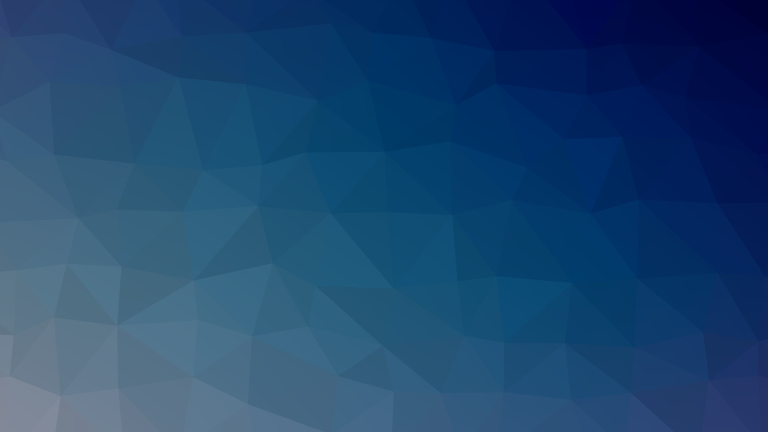
A WebGL 2 fragment shader for this background:

```glsl
#version 300 es
precision highp float;
// Low-poly backdrop: a jittered grid of points is split into triangles, and
// each facet takes its tint from a smooth field of colours running from
// pale slate (lower left) through teal blue to deep navy (upper right).

uniform vec2 u_resolution;
out vec4 outColor;

const vec2 CELL = vec2(0.148, 0.1377);     // mesh spacing, in canvas heights
const vec2 MESH_ORIGIN = vec2(0.0, 0.0926);
const float JITTER = 0.29;                 // vertex shift, in cells
const float FACET_CONTRAST = 0.022;
const float INNER_GRADIENT = 0.3;          // share of smooth colour in a facet

vec2 hash22(vec2 p) {
    vec3 q = fract(vec3(p.xyx) * vec3(0.1031, 0.1030, 0.0973));
    q += dot(q, q.yzx + 33.33);
    return fract((q.xx + q.yz) * q.zy);
}

// Blend five evenly spaced colours from left to right
vec3 ramp(float x, vec3 a, vec3 b, vec3 c, vec3 d, vec3 e) {
    float t = clamp(x, 0.0, 1.0) * 4.0;
    vec3 color = mix(a, b, clamp(t, 0.0, 1.0));
    color = mix(color, c, clamp(t - 1.0, 0.0, 1.0));
    color = mix(color, d, clamp(t - 2.0, 0.0, 1.0));
    return mix(color, e, clamp(t - 3.0, 0.0, 1.0));
}

// Smooth colour field over the unit canvas
vec3 colorField(vec2 uv) {
    vec3 bottom = ramp(uv.x, vec3(132, 136, 150), vec3(96, 120, 142),
        vec3(65, 100, 132), vec3(42, 80, 122), vec3(45, 55, 108));
    vec3 lower = ramp(uv.x, vec3(90, 117, 135), vec3(62, 106, 132),
        vec3(28, 88, 120), vec3(0, 66, 110), vec3(8, 38, 92));
    vec3 upper = ramp(uv.x, vec3(58, 93, 124), vec3(30, 85, 118),
        vec3(0, 65, 108), vec3(0, 42, 100), vec3(0, 12, 78));
    vec3 top = ramp(uv.x, vec3(45, 65, 112), vec3(18, 53, 103),
        vec3(0, 42, 95), vec3(0, 8, 76), vec3(0, 0, 48));
    float t = clamp(uv.y, 0.0, 1.0) * 3.0;
    vec3 color = mix(bottom, lower, clamp(t, 0.0, 1.0));
    color = mix(color, upper, clamp(t - 1.0, 0.0, 1.0));
    return mix(color, top, clamp(t - 2.0, 0.0, 1.0)) / 255.0;
}

vec2 meshVertex(vec2 id) {
    vec2 shift = (hash22(id + 17.0) * 2.0 - 1.0) * JITTER;
    return MESH_ORIGIN + (id + shift) * CELL;
}

// Signed distance to the line a-b, positive on its left
float edgeDistance(vec2 p, vec2 a, vec2 b) {
    vec2 along = normalize(b - a);
    return dot(p - a, vec2(-along.y, along.x));
}

// Soft coverage of a counter-clockwise triangle
float coverage(vec2 p, vec2 a, vec2 b, vec2 c, float pixel) {
    float inside = min(edgeDistance(p, a, b),
        min(edgeDistance(p, b, c), edgeDistance(p, c, a)));
    return clamp(inside / pixel + 0.5, 0.0, 1.0);
}

// Facet colour in rgb, premultiplied by its coverage in a
vec4 facet(vec2 p, vec2 a, vec2 b, vec2 c, float aspect, float pixel, float seed) {
    float weight = coverage(p, a, b, c, pixel);
    vec2 sampleAt = mix((a + b + c) / 3.0, p, INNER_GRADIENT);
    vec3 color = colorField(sampleAt / vec2(aspect, 1.0));
    color *= 1.0 + (seed - 0.5) * 4.0 * FACET_CONTRAST;
    return vec4(color, 1.0) * weight;
}

// Two facets of one cell, split along the shorter diagonal
vec4 meshCell(vec2 p, vec2 id, float aspect, float pixel) {
    vec2 a = meshVertex(id);
    vec2 b = meshVertex(id + vec2(1, 0));
    vec2 c = meshVertex(id + vec2(1, 1));
    vec2 d = meshVertex(id + vec2(0, 1));
    vec2 seed = hash22(id + 71.0);
    if (distance(a, c) < distance(b, d)) {
        return facet(p, a, b, c, aspect, pixel, seed.x)
             + facet(p, a, c, d, aspect, pixel, seed.y);
    }
    return facet(p, a, b, d, aspect, pixel, seed.x)
         + facet(p, b, c, d, aspect, pixel, seed.y);
}

void main() {
    float pixel = 1.0 / u_resolution.y;
    float aspect = u_resolution.x * pixel;
    vec2 p = gl_FragCoord.xy * pixel;
    vec2 home = floor((p - MESH_ORIGIN) / CELL);

    // Gather the facets of all nearby cells
    vec4 sum = vec4(0.0);
    for (int y = -1; y <= 1; y++) {
        for (int x = -1; x <= 1; x++) {
            sum += meshCell(p, home + vec2(x, y), aspect, pixel);
        }
    }
    outColor = vec4(sum.rgb / max(sum.a, 0.001), 1.0);
}
```
